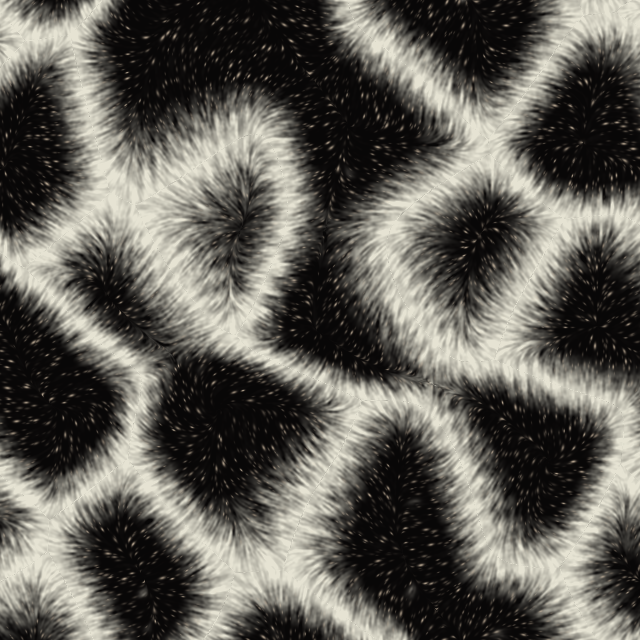
Write a WebGL 1 fragment shader that draws this texture.

```glsl
precision highp float;
// Dark furry patches parted by a pale network of fine hair, dusted with flecks.
// Jittered cells merge in groups to form patches; noise smeared along the
// slope of the patch field gives the hair, scattered ellipses the flecks.
uniform vec2 u_resolution;

float hash(vec2 p) {
  return fract(sin(dot(p, vec2(127.1, 311.7))) * 43758.5453);
}

vec2 hash2(vec2 p) {
  return vec2(hash(p), hash(p + 57.3));
}

float noise(vec2 p) {
  vec2 i = floor(p), f = fract(p);
  f = f * f * (3.0 - 2.0 * f);
  return mix(mix(hash(i), hash(i + vec2(1.0, 0.0)), f.x),
             mix(hash(i + vec2(0.0, 1.0)), hash(i + 1.0), f.x), f.y);
}

// Soft distance into a patch, in cell widths; zero on the pale seams.
float patchDepth(vec2 p) {
  p += 0.11 * (vec2(noise(p * 3.6 + 4.0), noise(p * 3.6 + 31.0)) - 0.5);
  vec2 q = 3.8 * vec2(p.x - p.y, p.x + p.y) * 0.7071 + vec2(7.3, 2.6);
  vec2 home = floor(q);
  vec4 weights = vec4(0.0);
  for (int y = -2; y <= 2; y++) {
    for (int x = -2; x <= 2; x++) {
      vec2 cell = home + vec2(float(x), float(y));
      vec2 away = cell + 0.18 + 0.64 * hash2(cell) - q;
      // Brick pairs in three groups, with some loners in a fourth.
      float brick = floor((cell.x + cell.y) * 0.5);
      float group = floor(mod(brick + cell.y + 0.5, 3.0));
      if (hash(cell + 19.7) < 0.22) group = 3.0;
      weights += vec4(equal(vec4(0.0, 1.0, 2.0, 3.0), vec4(group)))
               * exp(-7.0 * dot(away, away));
    }
  }
  float top = max(max(weights.x, weights.y), max(weights.z, weights.w));
  float rest = dot(weights, vec4(1.0)) - top;
  return log((top + 1e-7) / (max(rest, 0.0) + 1e-7)) / 14.0;
}

// Noise averaged along the hair direction, centred on zero.
float hair(vec2 p, vec2 along) {
  float total = 0.0;
  for (int i = -5; i <= 5; i++) {
    total += noise((p + along * float(i) * 0.0018) * 230.0);
  }
  return total / 11.0 - 0.5;
}

// Scattered soft ellipses; size is half width and half length in cells.
float flecks(vec2 p, vec2 along, float scale, vec2 size, float density) {
  vec2 q = p * scale, home = floor(q);
  float light = 0.0;
  for (int y = -1; y <= 1; y++) {
    for (int x = -1; x <= 1; x++) {
      vec2 cell = home + vec2(float(x), float(y));
      vec2 away = q - cell - hash2(cell + scale);
      vec2 local = vec2(along.x * away.y - along.y * away.x, dot(along, away));
      local /= size * mix(0.65, 1.25, hash(cell + 8.1));
      float strength = mix(0.3, 1.0, hash(cell + 23.9));
      float present = step(hash(cell + 41.3), density);
      light = max(light, present * strength * exp(-dot(local, local)));
    }
  }
  return light;
}

void main() {
  vec2 p = gl_FragCoord.xy / min(u_resolution.x, u_resolution.y);

  // Hair follows the slope of the patch field, combed aside by slow noise.
  float depth = patchDepth(p);
  vec2 slope = vec2(patchDepth(p + vec2(0.002, 0.0)),
                    patchDepth(p + vec2(0.0, 0.002))) - depth;
  vec2 along = slope / (length(slope) + 1e-5);
  float comb = 1.8 * (noise(p * 5.0 + 12.0) - 0.5);
  along = mat2(cos(comb), sin(comb), -sin(comb), cos(comb)) * along;

  // Pale fur fading into the dark patches.
  float fur = 1.0 - smoothstep(-0.02, 0.25, depth);
  float strands = hair(p, along);
  float light = fur + strands * (0.08 + 0.5 * fur + 4.0 * fur * (1.0 - fur));
  light += 0.07 * fur * (noise(p * 26.0) - 0.5);
  vec3 color = mix(vec3(0.032, 0.026, 0.026), vec3(0.86, 0.85, 0.79),
                   clamp(light, 0.0, 1.05));

  // Fine flecks thicken toward the rim; a few blurred ones lie deep inside.
  float rim = smoothstep(0.45, 0.12, depth);
  float dust = flecks(p, along, 58.0, vec2(0.10, 0.23), 0.55);
  dust = max(dust, flecks(p, along, 96.0, vec2(0.14, 0.34), 0.6) * (0.2 + 0.5 * rim));
  color = mix(color, vec3(0.86, 0.78, 0.68), dust * 0.8 * (1.0 - fur));
  float glow = flecks(p, along, 15.0, vec2(0.10, 0.16), 0.16);
  glow *= smoothstep(0.22, 0.36, depth) * (0.55 + 1.5 * strands);
  color = mix(color, vec3(0.74, 0.72, 0.67), clamp(glow, 0.0, 1.0));

  gl_FragColor = vec4(color, 1.0);
}
```
